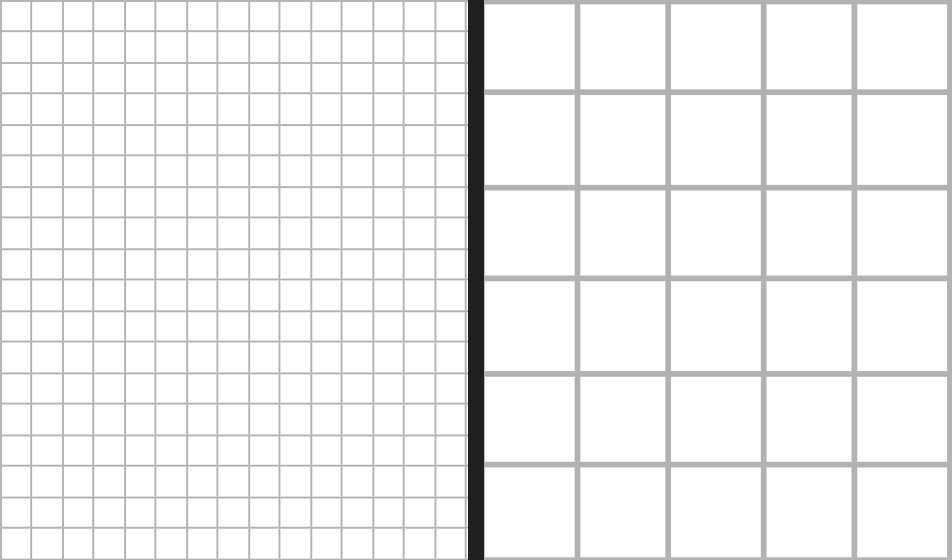
Left: the whole. Right: its middle third, enlarged.
This pattern is drawn by a WebGL 2 fragment shader. Its source:

```glsl
#version 300 es
precision highp float;

uniform vec2 u_resolution;
out vec4 fragColor;

// Lengths are fractions of the canvas height.
const float PAIR_PERIOD = 0.11084;  // one narrow cell plus one wide cell
const float NARROW_SHARE = 0.487;   // part of the pair taken by the narrow cell
const float FIRST_LINE = 0.0017;    // centre of the first line from the top left
const float LINE_WIDTH = 0.0034;
const vec3 PAPER_COLOR = vec3(1.0);
const vec3 LINE_COLOR = vec3(0.70);

// Distance to the nearest of the lines at offset + n * PAIR_PERIOD, per axis.
vec2 lineDistance(vec2 p, float offset) {
    vec2 cell = fract((p - offset) / PAIR_PERIOD + 0.5) - 0.5;
    return abs(cell) * PAIR_PERIOD;
}

void main() {
    float pixel = 1.0 / u_resolution.y;
    vec2 p = vec2(gl_FragCoord.x, u_resolution.y - gl_FragCoord.y) * pixel;

    // Two interleaved line sets give alternating cell sizes.
    vec2 evenLines = lineDistance(p, FIRST_LINE);
    vec2 oddLines = lineDistance(p, FIRST_LINE + NARROW_SHARE * PAIR_PERIOD);
    vec2 nearest = min(evenLines, oddLines);

    // Smooth coverage of both line directions.
    float edge = min(nearest.x, nearest.y) - 0.5 * LINE_WIDTH;
    float ink = clamp(0.5 - edge / pixel, 0.0, 1.0);

    fragColor = vec4(mix(PAPER_COLOR, LINE_COLOR, ink), 1.0);
}
```
